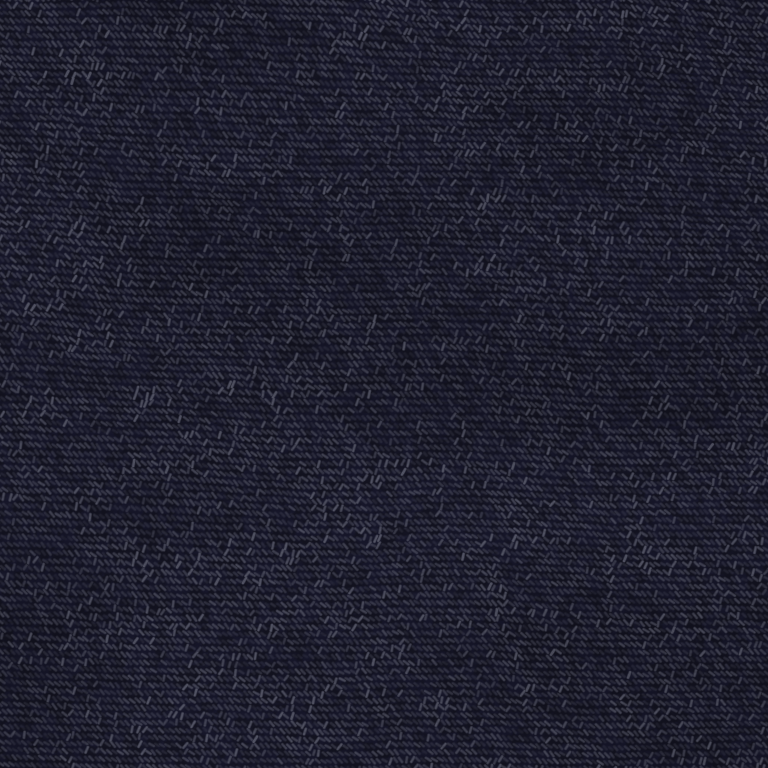
Write a WebGL 1 fragment shader that draws this texture.

```glsl
precision highp float;
uniform vec2 u_resolution;

const float ROWS = 100.0;          // knitted rows across the canvas
const float STITCH_WIDTH = 0.72;   // in row heights
const vec3 INK = vec3(0.066, 0.066, 0.113);
const vec3 NAVY = vec3(0.080, 0.080, 0.152);
const vec3 THREAD = vec3(0.300, 0.305, 0.365);

float hash(vec2 p) {
  return fract(sin(dot(p, vec2(127.1, 311.7))) * 43758.5453);
}

float noise(vec2 p) {
  vec2 i = floor(p), f = fract(p);
  f = f * f * (3.0 - 2.0 * f);
  return mix(mix(hash(i), hash(i + vec2(1.0, 0.0)), f.x),
             mix(hash(i + vec2(0.0, 1.0)), hash(i + 1.0), f.x), f.y);
}

// Distance to a dash centred on the origin
float dash(vec2 p, float angle, float halfLength) {
  vec2 dir = vec2(cos(angle), sin(angle));
  float along = clamp(dot(p, dir), -halfLength, halfLength);
  return length(p - dir * along);
}

// Brightness of one pale stitch; a few are loose, steep and brighter
float stitch(vec2 p, vec2 id, float clump) {
  float tone = hash(id + 17.3);
  float turn = hash(id + 41.9);
  float loose = step(hash(id + 73.1), 0.04 + 0.20 * clump);
  vec2 wander = vec2(hash(id + 5.7), hash(id + 9.2)) - 0.5;
  p -= wander * mix(vec2(0.16, 0.14), vec2(0.30, 0.36), loose);
  float angle = mix(mix(-0.95, -0.50, turn), mix(0.85, 1.45, turn), loose);
  float halfLength = mix(0.25, 0.37, tone) + 0.04 * loose;
  float strength = mix(0.22 + 0.55 * tone, 0.55 + 0.50 * tone, loose);
  strength *= mix(0.65, 1.25, clump);
  return strength * smoothstep(0.31, 0.02, dash(p, angle, halfLength));
}

// Brightest stitch among the neighbouring cells
float knit(vec2 p) {
  float light = 0.0;
  for (int j = -1; j <= 1; j++) {
    float row = floor(p.y) + float(j);
    float x = p.x / STITCH_WIDTH + hash(vec2(row, 3.1));
    for (int i = -1; i <= 1; i++) {
      vec2 id = vec2(floor(x) + float(i), row);
      vec2 offset = vec2((x - id.x - 0.5) * STITCH_WIDTH, p.y - row - 0.5);
      float clump = 0.6 * noise(id * vec2(0.16, 0.25) + 11.0)
                  + 0.4 * noise(id * vec2(0.07, 0.80) + 57.0);
      light = max(light, stitch(offset, id, clump));
    }
  }
  return light;
}

void main() {
  vec2 uv = gl_FragCoord.xy / min(u_resolution.x, u_resolution.y);

  // Rows sag and tilt slightly
  vec2 p = uv * ROWS;
  p.y += 4.0 * uv.x * uv.y + 1.2 * noise(uv * 5.0) + 0.25 * noise(uv * 25.0);

  // Dark ground with fibre grain and shaded gaps between rows
  float grain = noise(p * vec2(2.6, 3.4));
  float blue = smoothstep(0.25, 0.75, 0.6 * noise(p * 0.9 + 31.0) + 0.4 * grain);
  float body = 0.5 - 0.5 * cos(6.2832 * p.y);
  vec3 color = mix(INK, NAVY, blue);
  color += vec3(0.022, 0.023, 0.024) * body * grain;

  // Pale stitches over the ground
  float fibre = mix(0.88, 1.12, noise(p * 4.0 + 83.0));
  color = mix(color, THREAD, min(knit(p) * fibre, 1.0));

  // Broad uneven wear
  color *= mix(0.92, 1.08, noise(uv * vec2(4.0, 6.0) + 19.0));
  gl_FragColor = vec4(color, 1.0);
}
```
